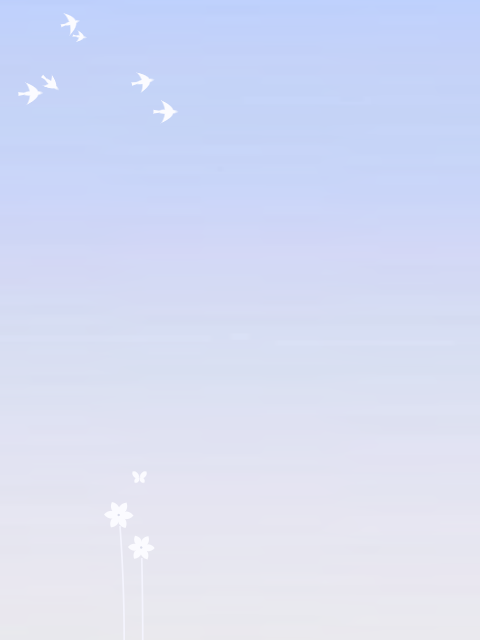
This background is drawn by a WebGL 2 fragment shader. Its source:

```glsl
#version 300 es
precision highp float;
// Pale dawn sky with white birds, a butterfly and two slender flowers.

uniform vec2 u_resolution;
out vec4 fragColor;

const vec3 SKY[11] = vec3[](
    vec3(.746, .816, .990), vec3(.768, .824, .969), vec3(.775, .832, .968),
    vec3(.790, .837, .975), vec3(.826, .845, .962), vec3(.840, .864, .950),
    vec3(.856, .878, .948), vec3(.882, .887, .950), vec3(.900, .899, .945),
    vec3(.910, .906, .941), vec3(.916, .914, .932));

// Each bird: centre, size, heading; then its relative wing span
const vec4 BIRDS[6] = vec4[](
    vec4(.109, .9635, .0140, .27), vec4(.1237, .943, .0100, -.15),
    vec4(.047, .854, .0182, .05), vec4(.078, .871, .0160, -.70),
    vec4(.2225, .872, .0168, .20), vec4(.258, .8255, .0182, 0.));
const float SPANS[6] = float[](1.25, .9, .95, .7, .95, .97);

float hash(vec2 p) {
    return fract(sin(dot(p, vec2(127.1, 311.7))) * 43758.5453);
}

// Value noise whose cells join over a narrow seam
float blocks(vec2 p, vec2 seam) {
    vec2 i = floor(p), f = smoothstep(.5 - seam, .5 + seam, fract(p));
    return mix(mix(hash(i), hash(i + vec2(1, 0)), f.x),
               mix(hash(i + vec2(0, 1)), hash(i + 1.), f.x), f.y) - .5;
}

vec2 turn(vec2 p, float a) {
    return vec2(cos(a) * p.x + sin(a) * p.y, cos(a) * p.y - sin(a) * p.x);
}

float ellipse(vec2 p, vec2 r) {
    return (length(p / r) - 1.) * min(r.x, r.y);
}

float fill(float d) {
    return clamp(.5 - d * u_resolution.y, 0., 1.);
}

// Horizontal streak with slightly softened edges
float streak(vec2 p, vec2 centre, vec2 halfSize) {
    vec2 d = abs(p - centre) - halfSize;
    return smoothstep(.006, -.006, d.x) * smoothstep(.0015, -.0015, d.y);
}

// Bird facing +x: swept crescent wings, slim body, flared tail
float bird(vec2 p, float span) {
    float y2 = p.y * p.y / (span * span);
    float wings = max(p.x - .72 + 1.05 * y2, -.02 - .3 * y2 - p.x) * .6;
    float body = ellipse(p - vec2(.2, 0), vec2(.8, .2));
    float tail = max(abs(p.y) - .06 + .14 * (p.x + .3), abs(p.x + .5) - .5);
    return min(wings, min(body, tail));
}

// Six pointed petals around the centre
float flower(vec2 p) {
    float sector = 6.28318 / 6.;
    float a = atan(p.y, p.x) + .04;
    a -= sector * floor(a / sector + .5);
    vec2 q = length(p) * vec2(cos(a), sin(a));
    return length(vec2(q.x - .5, abs(q.y) + .36)) - .625;
}

float butterfly(vec2 p) {
    p.x = abs(p.x);
    float upper = ellipse(turn(p - vec2(.57, .32), .85), vec2(.64, .38));
    float lower = ellipse(turn(p - vec2(.38, -.42), -.95), vec2(.5, .32));
    return min(upper, lower);
}

// Stem rising from the ground to top, bowed sideways by lean
float stem(vec2 p, vec2 top, float lean) {
    float s = clamp(p.y / top.y, 0., 1.);
    return max(abs(p.x - top.x - lean * (1. - s * s)) - .0013, p.y - top.y);
}

void main() {
    vec2 p = gl_FragCoord.xy / u_resolution.y;

    // Sky gradient with faint stepped bands, broad and fine
    float t = clamp(1. - p.y, 0., .9999) * 10.;
    int k = int(t);
    vec3 color = mix(SKY[k], SKY[k + 1], fract(t));
    color += .007 * blocks(p * vec2(2.8, 64.), vec2(.15, .2));
    color += .006 * blocks(p * vec2(2.8, 21.) + 9., vec2(.15, .1)) * vec3(1, -.3, .3);
    color += .004 * blocks(p * vec2(11., 64.) + 31., vec2(.1, .2)) * vec3(.6, 1, .4);

    // Isolated streaks
    color += .012 * streak(p, vec2(.375, .474), vec2(.014, .005));
    color += .008 * streak(p, vec2(.57, .464), vec2(.14, .004));
    color += .008 * streak(p, vec2(.16, .471), vec2(.17, .005));
    color += .006 * streak(p, vec2(.48, .843), vec2(.10, .006));
    color -= .009 * streak(p, vec2(.55, .845), vec2(.018, .004));
    color -= .012 * streak(p, vec2(.344, .736), vec2(.004, .004));

    // Stems
    float stems = min(stem(p, vec2(.1875, .178), .0065),
                      stem(p, vec2(.2215, .128), .0015));
    color = mix(color, vec3(.96, .96, 1.), .95 * fill(stems));

    // Flock
    float shape = 1.;
    for (int i = 0; i < 6; i++) {
        vec4 b = BIRDS[i];
        shape = min(shape, b.z * bird(turn(p - b.xy, b.w) / b.z, SPANS[i]));
    }

    // Blossoms and butterfly
    vec2 f1 = p - vec2(.1855, .1953), f2 = p - vec2(.2207, .1445);
    shape = min(shape, .0225 * flower(f1 / .0225));
    shape = min(shape, .0205 * flower(f2 / .0205));
    shape = min(shape, .0105 * butterfly((p - vec2(.218, .2546)) / .0105));
    color = mix(color, vec3(.985, .985, 1.), fill(shape));

    // Blossom hearts
    float hearts = min(length(f1), length(f2)) - .0018;
    color = mix(color, vec3(.85, .86, .92), fill(hearts));

    fragColor = vec4(color, 1.);
}
```
